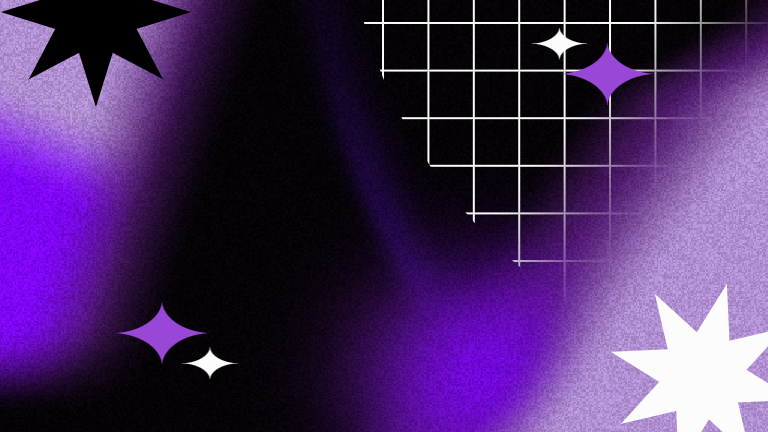
Write a WebGL 2 fragment shader that draws this background.

```glsl
#version 300 es
precision highp float;

uniform vec2 u_resolution;
out vec4 outColor;

const vec3 NIGHT = vec3(0.02, 0.01, 0.022);
const vec3 PLUM = vec3(0.31, 0.10, 0.43);
const vec3 VIOLET = vec3(0.50, 0.02, 0.98);
const vec3 LAVENDER = vec3(0.69, 0.56, 0.82);
const vec3 ORCHID = vec3(0.60, 0.28, 0.84);
const vec3 WHITE = vec3(0.99);

float hash(vec2 p) {
    vec3 q = fract(p.xyx * vec3(0.1031, 0.1030, 0.0973));
    q += dot(q, q.yzx + 33.33);
    return fract((q.x + q.y) * q.z);
}

// Antialiased coverage of a signed distance
float cover(float d) {
    return clamp(0.5 - d * u_resolution.y, 0.0, 1.0);
}

float gauss(vec2 q) {
    return exp(-dot(q, q));
}

// Eight-pointed star, folded into half of one spike
float starburst(vec2 p, float turn) {
    const float HALF = 0.3926991;
    float a = abs(mod(atan(p.y, p.x) - turn + HALF, 2.0 * HALF) - HALF);
    vec2 tip = vec2(0.22, 0.0);
    vec2 edge = 0.102 * vec2(cos(HALF), sin(HALF)) - tip;
    return dot(length(p) * vec2(cos(a), sin(a)) - tip, normalize(vec2(edge.y, -edge.x)));
}

// Four-pointed sparkle, hollowed by a circle at each corner
float sparkle(vec2 p, vec2 size) {
    vec2 q = abs(p / size);
    float hollow = length(vec2(1.1, 0.1)) - length(q - 1.1);
    return max(hollow, max(q.x, q.y) - 1.0) * size.y;
}

vec3 background(vec2 p, float diagonal) {
    float drop = 1.0 - p.y;
    vec3 col = NIGHT;

    // Curved indigo streak
    float s = p.x - (0.735 + 0.17 * drop + 0.27 * drop * drop);
    s /= s < 0.0 ? 0.04 : 0.075;
    float strength = mix(0.3, 0.85, smoothstep(0.0, 0.55, drop)) * smoothstep(0.9, 0.6, drop);
    col += vec3(0.11, 0.02, 0.27) * exp(-s * s) * strength;

    // Left glow: lavender above, violet below
    float reach = p.x - 0.46 + 0.32 * drop;
    float floorFade = smoothstep(0.04, 0.27, p.y);
    vec3 core = mix(VIOLET, LAVENDER, smoothstep(0.59, 0.82, p.y + 0.4 * p.x));
    col = mix(col, PLUM, (1.0 - smoothstep(-0.07, 0.17, reach)) * floorFade);
    col = mix(col, core, (1.0 - smoothstep(-0.19, 0.04, reach)) * floorFade);

    // Right glow: plum rim, violet pool, lavender corner
    float f = diagonal - 0.14 * smoothstep(0.75, 1.0, p.y);
    float across = 0.808 * drop - 0.589 * p.x;
    float pool = 0.9 * gauss(vec2(f - 1.41, across - 0.04) / vec2(0.2, 0.24));
    col = mix(col, PLUM, 0.75 * gauss((p - vec2(1.0, 0.14)) / 0.21));
    col = mix(col, PLUM, smoothstep(1.22, 1.44, f));
    col = mix(col, VIOLET * 0.92, pool);
    return mix(col, LAVENDER, smoothstep(1.38, 1.62, f - 0.1 * pool));
}

void main() {
    vec2 p = gl_FragCoord.xy / u_resolution.y;
    float diagonal = dot(vec2(p.x, 1.0 - p.y), vec2(0.808, 0.589));
    vec3 col = background(p, diagonal);

    // Film grain
    float grain = hash(floor(p * 288.0)) - 0.5;
    col += grain * (0.025 + 0.2 * col);

    // Grid clipped by a large circle, fading into the glow
    vec2 cell = vec2(0.1051, 0.1102);
    vec2 lines = abs(fract((p - vec2(0.8866, 0.9468)) / cell + 0.5) - 0.5) * cell;
    float grid = cover(min(lines.x, lines.y) - 0.0023);
    grid *= cover(length(p - vec2(1.961, 1.263)) - 1.162);
    col = mix(col, WHITE, grid * (1.0 - smoothstep(1.2, 1.53, diagonal)));

    // Starbursts
    col = mix(col, vec3(0.0), cover(starburst(p - vec2(0.222, 0.972), 0.0)));
    col = mix(col, WHITE, cover(starburst(p - vec2(1.627, 0.130), 0.53)));

    // Two mirrored pairs of sparkles
    for (float side = -1.0; side < 2.0; side += 2.0) {
        vec2 q = p - vec2(0.8905, 0.529) - side * vec2(0.5155, 0.300);
        col = mix(col, ORCHID, cover(sparkle(q, vec2(0.108, 0.071))));
        q += side * vec2(0.111, -0.070);
        col = mix(col, WHITE, cover(sparkle(q, vec2(0.063, 0.036))));
    }

    outColor = vec4(clamp(col, 0.0, 1.0), 1.0);
}
```
